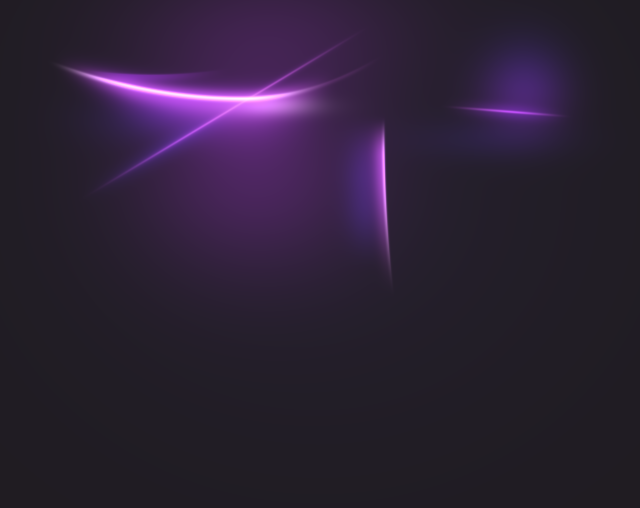
This background is drawn by a Shadertoy shader. Its source:

```glsl
// Violet light streaks on a dark backdrop: a bright sagging arc, a crossing ray,
// a curved vertical blade and a soft cloud with a spark at the right.
// Every light is a Gaussian falloff around a point, segment or curve, screened together.

const vec3 NIGHT  = vec3(0.122, 0.108, 0.130);
const vec3 DUSK   = vec3(0.142, 0.123, 0.172);
const vec3 PLUM   = vec3(0.210, 0.035, 0.270);
const vec3 INDIGO = vec3(0.120, 0.060, 0.420);
const vec3 VIOLET = vec3(0.360, 0.070, 0.560);
const vec3 ORCHID = vec3(0.680, 0.250, 0.740);
const vec3 LILAC  = vec3(0.960, 0.800, 0.980);

// Soft elliptical spot
float spot(vec2 p, vec2 center, vec2 radius) {
    vec2 q = (p - center) / radius;
    return exp(-dot(q, q));
}

// Falloff with its own width on each side of d = 0
float sided(float d, float below, float above) {
    float q = d / mix(below, above, step(0.0, d));
    return exp(-q * q);
}

// Rises over a..b, falls over c..d
float span(float x, float a, float b, float c, float d) {
    return smoothstep(a, b, x) * (1.0 - smoothstep(c, d, x));
}

// Thin ray, brightest at the fraction "peak" of its length
float ray(vec2 p, vec2 a, vec2 b, float width, float peak) {
    vec2 along = b - a;
    float t = dot(p - a, along) / dot(along, along);
    float d = length(p - a - along * t);
    float fade = smoothstep(0.0, peak, t) * smoothstep(1.0, peak, t);
    return exp(-d * d / (width * width)) * fade;
}

vec3 screenAdd(vec3 base, vec3 light) {
    return 1.0 - (1.0 - base) * (1.0 - clamp(light, 0.0, 1.0));
}

vec3 backdrop(vec2 p) {
    vec3 col = mix(NIGHT, DUSK, spot(p, vec2(0.63, 0.62), vec2(0.58, 0.52)));
    col += PLUM * 0.76 * spot(p, vec2(0.50, 0.67), vec2(0.225, 0.20));
    col += PLUM * 0.46 * spot(p, vec2(0.53, 0.94), vec2(0.27, 0.14));
    return col;
}

// Bright arc with most of its light hanging below the edge
vec3 arcLight(vec2 p) {
    float dx = p.x - 0.477;
    float d = p.y - 0.806 - dx * dx * mix(0.5, 1.1, step(0.0, dx));
    float body = span(p.x, 0.10, 0.27, 0.50, 0.67);
    float thick = mix(0.35, 1.0, smoothstep(0.10, 0.50, p.x));
    vec3 light = LILAC * 0.85 * sided(d, 0.0055, 0.0035) * span(p.x, 0.09, 0.26, 0.47, 0.66);
    light += ORCHID * 0.62 * sided(d, 0.040 * thick, 0.014) * body;
    light += VIOLET * 0.72 * sided(d, 0.085 * thick, 0.026) * body;
    light += LILAC * 0.30 * spot(p, vec2(0.545, 0.791), vec2(0.085, 0.019));
    light += INDIGO * 0.42 * spot(p, vec2(0.32, 0.765), vec2(0.13, 0.050));
    light += ORCHID * 0.16 * sided(d, 0.005, 0.003) * span(p.x, 0.58, 0.65, 0.66, 0.76);
    // Fainter companion arc above
    float ex = p.x - 0.30;
    float e = p.y - 0.851 - 0.52 * ex * ex;
    light += VIOLET * 0.65 * sided(e, 0.012, 0.003) * span(p.x, 0.16, 0.27, 0.29, 0.46);
    return light;
}

vec3 crossingRay(vec2 p) {
    vec2 a = vec2(0.150, 0.602);
    vec2 b = vec2(0.735, 0.953);
    vec3 light = ORCHID * 0.62 * ray(p, a, b, 0.0024, 0.54);
    light += VIOLET * 0.50 * ray(p, a, b, 0.0065, 0.45);
    light += INDIGO * 0.48 * ray(p, a, vec2(0.52, 0.824), 0.020, 0.55);
    return light;
}

// Crisp on the right, diffuse on the left
vec3 bladeLight(vec2 p) {
    float h = 0.74 - p.y;
    float d = p.x - 0.755 - 0.18 * h * h;
    float rise = span(p.y, 0.46, 0.69, 0.69, 0.78);
    float edge = span(p.y, 0.41, 0.66, 0.69, 0.77);
    vec3 light = LILAC * 0.42 * sided(d, 0.0035, 0.0022) * edge;
    light += ORCHID * 0.62 * sided(d, 0.018, 0.0028) * edge;
    light += VIOLET * 0.52 * sided(d, 0.044, 0.003) * rise;
    light += INDIGO * 0.46 * sided(d + 0.045, 0.038, 0.030)
           * span(p.y, 0.46, 0.60, 0.64, 0.78) * smoothstep(0.003, -0.003, d);
    return light;
}

vec3 cloudLight(vec2 p) {
    vec3 light = VIOLET * 0.42 * spot(p, vec2(1.030, 0.805), vec2(0.085, 0.075));
    light += INDIGO * 0.36 * spot(p, vec2(1.035, 0.855), vec2(0.085, 0.085));
    light += INDIGO * 0.24 * spot(p, vec2(0.965, 0.725), vec2(0.150, 0.040));
    vec2 a = vec2(0.865, 0.791);
    vec2 b = vec2(1.130, 0.770);
    light += ORCHID * 0.62 * ray(p, a, b, 0.0026, 0.52);
    light += VIOLET * 0.45 * ray(p, a, b, 0.014, 0.52);
    return light;
}

void mainImage(out vec4 fragColor, in vec2 fragCoord) {
    vec2 p = fragCoord / iResolution.y;
    vec3 col = backdrop(p);
    col = screenAdd(col, arcLight(p));
    col = screenAdd(col, crossingRay(p));
    col = screenAdd(col, bladeLight(p));
    col = screenAdd(col, cloudLight(p));
    fragColor = vec4(col, 1.0);
}
```
